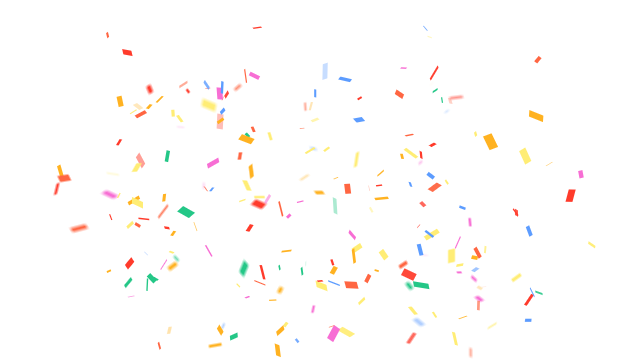
Give the GLSL for this background, as a Shadertoy shader.

```glsl
// Sparse confetti tumbling over a white ground.
// Each piece is a hashed parallelogram, a foreshortened rectangle with its
// own colour, opacity and focus; a loop blends them one over another.

const int   PIECES     = 215;
const float MIN_LENGTH = 0.006;   // half lengths, in canvas heights
const float MAX_LENGTH = 0.022;
const float WIDTH      = 0.62;    // width to length, seen face on
const float MIN_TILT   = 0.12;    // strongest foreshortening
const float MAX_SHEAR  = 0.55;    // radians away from a right angle
const float MAX_BLUR   = 0.008;
const float BLUR_SHARE = 0.25;
const float FADE_SHARE = 0.18;
const float MIN_ALPHA  = 0.3;
const vec3  GROUND     = vec3(1.0);

const vec3 PALETTE[7] = vec3[7](
    vec3(1.00, 0.93, 0.46),   // yellow
    vec3(1.00, 0.40, 0.26),   // coral
    vec3(1.00, 0.70, 0.13),   // amber
    vec3(0.36, 0.61, 1.00),   // blue
    vec3(1.00, 0.23, 0.17),   // red
    vec3(0.97, 0.43, 0.83),   // pink
    vec3(0.14, 0.78, 0.53));  // green

// Four random values for a piece; each salt gives a fresh set.
vec4 hash4(float id, float salt) {
    vec4 seed = id * 12.9898 + salt * 78.233 + vec4(0.0, 31.7, 57.3, 94.1);
    return fract(sin(seed) * 43758.5453);
}

float cross2(vec2 a, vec2 b) { return a.x * b.y - a.y * b.x; }

vec2 direction(float angle) { return vec2(cos(angle), sin(angle)); }

// Coverage of a parallelogram spanned by half axes u and v.
float pieceCoverage(vec2 p, vec2 u, vec2 v, float softness) {
    vec2 sides = vec2(length(v), length(u));
    vec2 halfHeights = abs(cross2(u, v)) / sides;
    vec2 inside = halfHeights - abs(vec2(cross2(p, v), cross2(p, u))) / sides;
    vec2 edge = clamp(inside / softness + 0.5, 0.0, 1.0);
    vec2 thin = min(2.0 * halfHeights / softness, 1.0);  // fade slivers
    return edge.x * edge.y * min(thin.x, thin.y);
}

// Wide spread, thinning at the sides and towards the top.
vec2 piecePosition(vec4 h, float aspect) {
    float x = 0.07 + 0.64 * pow(h.x, 1.1) + 0.25 * h.y;
    float y = -0.05 + 0.76 * pow(h.z, 1.25) + 0.27 * h.w;
    return vec2(x * aspect, y);
}

void mainImage(out vec4 fragColor, in vec2 fragCoord) {
    float pixel = 1.0 / iResolution.y;
    float aspect = iResolution.x / iResolution.y;
    vec2 uv = fragCoord * pixel;
    vec3 color = GROUND;

    for (int i = 0; i < PIECES; i++) {
        float id = float(i) + 1.0;
        vec2 p = uv - piecePosition(hash4(id, 1.0), aspect);
        if (dot(p, p) > 4.0 * MAX_LENGTH * MAX_LENGTH) continue;

        // Shape: a spun, tilted and slightly sheared rectangle
        vec4 shape = hash4(id, 2.0);
        float len = mix(MIN_LENGTH, MAX_LENGTH, pow(shape.x, 1.4));
        float angle = 6.2832 * shape.y;
        float shear = MAX_SHEAR * (2.0 * shape.w - 1.0);
        vec2 u = direction(angle) * len;
        vec2 v = direction(angle + 1.5708 + shear) * len * WIDTH
               * mix(MIN_TILT, 1.0, shape.z);

        // Look: colour, opacity and focus
        vec4 look = hash4(id, 3.0);
        vec3 tint = PALETTE[min(int(7.0 * pow(look.x, 1.15)), 6)];
        float alpha = mix(MIN_ALPHA, 1.0, smoothstep(0.0, FADE_SHARE, look.y));
        float blur = MAX_BLUR * max(0.0, 1.0 - look.z / BLUR_SHARE);

        color = mix(color, tint, alpha * pieceCoverage(p, u, v, pixel + blur));
    }

    fragColor = vec4(color, 1.0);
}
```
